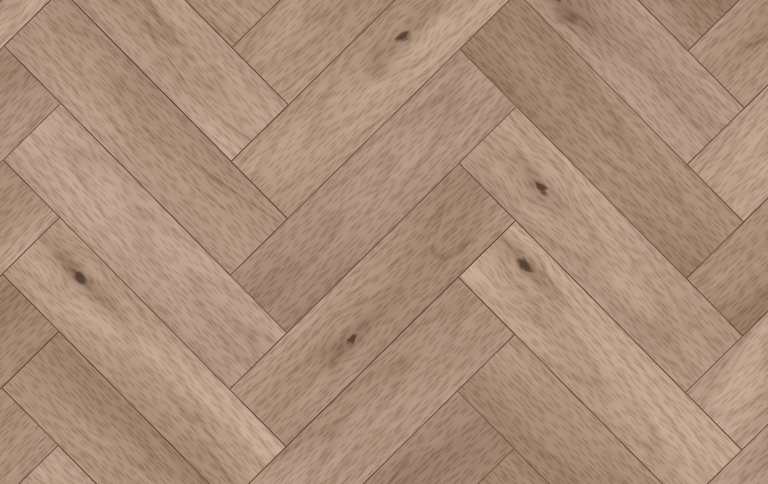
Write a WebGL 1 fragment shader that draws this texture.

```glsl
precision highp float;
uniform vec2 u_resolution;

// Layout, in canvas widths; plank sizes in plank widths
const float HALF_STEP = 0.0742;                // half the vertical repeat
const vec2 PLANK_CENTER = vec2(0.4862, 0.3816); // middle of a rising plank
const float TILT = 0.007;
const float PLANK_LENGTH = 4.0;
const float SEAM_HALF_WIDTH = 0.0075;

// Colours
const vec3 WOOD_DARK = vec3(0.50, 0.387, 0.303);
const vec3 WOOD_LIGHT = vec3(0.79, 0.68, 0.60);
const vec3 KNOT_COLOR = vec3(0.30, 0.225, 0.18);
const vec3 SEAM_COLOR = vec3(0.36, 0.265, 0.20);

// Strength of each variation
const float BASE_TONE = 0.65;
const float PLANK_VARIATION = 0.32;
const float CLOUD_STRENGTH = 0.11;
const float FIGURE_STRENGTH = 0.10;
const float FIBRE_STRENGTH = 0.045;
const float RING_STRENGTH = 0.15;
const float PORE_STRENGTH = 0.22;
const float VEIN_STRENGTH = 0.26;
const float KNOT_CHANCE = 0.62;

float hash(vec2 p) {
  return fract(sin(dot(p, vec2(12.99, 78.23))) * 4375.85);
}

// Smooth noise from warped, rotated sines
float layeredSines(vec2 p) {
  float sum = 0.0;
  float amp = 1.0;
  for (int i = 0; i < 4; i++) {
    p += 0.7 * sin(p.yx * 1.3 + float(i) * 2.1);
    sum += amp * sin(p.x) * sin(p.y + 1.0);
    p = mat2(0.86, 0.51, -0.51, 0.86) * p * 1.85;
    amp *= 0.5;
  }
  return sum;
}

// Distance to the nearest scattered point
float cellular(vec2 p) {
  vec2 cell = floor(p);
  float nearest = 1.0;
  for (int y = -1; y <= 1; y++) {
    for (int x = -1; x <= 1; x++) {
      vec2 c = cell + vec2(float(x), float(y));
      vec2 point = c + vec2(hash(c), hash(c + 17.3));
      nearest = min(nearest, length(point - p));
    }
  }
  return nearest;
}

// Herringbone: xy = position along and across the plank, zw = plank id
vec4 herringbone(vec2 q) {
  float period = 2.0 * PLANK_LENGTH;
  float row = floor(q.y);
  float along = mod(q.x - row, period);
  if (along < PLANK_LENGTH)
    return vec4(along, fract(q.y), row, floor((q.x - row) / period));
  float column = floor(q.x);
  float start = q.y - column - 1.0;
  return vec4(mod(start, period), fract(q.x), column + 40.5, floor(start / period));
}

vec3 plankColor(vec2 local, vec2 id) {
  float seed = hash(id);
  float seed2 = hash(id + 5.7);
  float seed3 = hash(id + 11.9);

  // Knot position; the grain bends around it
  float hasKnot = step(seed3, KNOT_CHANCE);
  vec2 knot = local - vec2(mix(0.4, PLANK_LENGTH - 0.4, seed2), mix(0.25, 0.75, seed));
  vec2 grain = local;
  grain.y -= hasKnot * 0.6 * knot.y * exp(-9.0 * dot(knot, knot));
  vec2 offset = vec2(seed, seed2) * 40.0;

  // Soft clouds, long figure and fine fibres
  float cloud = layeredSines(local * vec2(0.8, 1.6) + offset.yx);
  float figure = layeredSines(grain * vec2(0.4, 3.4) + offset);
  float fibre = layeredSines(grain * vec2(0.9, 30.0) + offset.yx);

  // Arched growth rings, drawn as thin lines
  float bow = grain.y - mix(0.3, 0.7, seed3);
  float arch = 2.2 * bow * bow + (seed < 0.5 ? 0.22 : -0.22) * grain.x;
  float ring = pow(0.5 + 0.5 * sin(26.0 * arch + 1.4 * figure), 4.0);
  ring *= smoothstep(-0.5, 0.6, cloud + seed2 - 0.5);

  // Short pores and sparse dark veins
  float pores = 1.0 - smoothstep(0.1, 0.5, cellular(grain * vec2(5.0, 25.0) + offset));
  float vein = abs(layeredSines(grain * vec2(0.3, 2.0) + offset.yx + 9.0));
  vein = (1.0 - smoothstep(0.0, 0.09, vein)) * smoothstep(0.15, 0.9, -cloud);

  float tone = BASE_TONE + PLANK_VARIATION * (seed2 - 0.5);
  tone += CLOUD_STRENGTH * cloud + FIGURE_STRENGTH * figure + FIBRE_STRENGTH * fibre;
  tone -= RING_STRENGTH * ring + PORE_STRENGTH * pores + VEIN_STRENGTH * vein;

  // Dark mineral streak around the knot
  float streak = exp(-2.0 * knot.x * knot.x - 70.0 * knot.y * knot.y);
  tone -= hasKnot * 0.34 * streak * (0.8 + 0.6 * figure);
  vec3 color = mix(WOOD_DARK, WOOD_LIGHT, clamp(tone, -0.2, 1.15));
  color += (seed - 0.5) * vec3(0.006, 0.0, -0.012);

  // Ragged knot core
  float radius = length(knot * vec2(0.5, 1.0)) + 0.02 * layeredSines(knot * vec2(14.0, 26.0) + offset);
  float size = mix(0.035, 0.09, seed);
  float core = 1.0 - smoothstep(size * 0.2, size, radius);
  return mix(color, KNOT_COLOR, hasKnot * core * 0.85);
}

void main() {
  vec2 p = gl_FragCoord.xy / u_resolution.x - PLANK_CENTER;
  p += TILT * vec2(-p.y, p.x);
  vec2 q = vec2(p.x + p.y, p.y - p.x) / (2.0 * HALF_STEP);
  q += 0.5 * vec2(PLANK_LENGTH, 1.0);
  vec4 plank = herringbone(q);
  vec3 color = plankColor(plank.xy, plank.zw);

  // Seams
  vec2 inset = min(plank.xy, vec2(PLANK_LENGTH, 1.0) - plank.xy);
  float edge = min(inset.x, inset.y);
  float pixel = 0.7071 / (HALF_STEP * u_resolution.x);
  float seam = 1.0 - smoothstep(SEAM_HALF_WIDTH - 0.5 * pixel, SEAM_HALF_WIDTH + 0.5 * pixel, edge);
  color = mix(color, SEAM_COLOR, seam * mix(0.55, 0.95, hash(plank.zw + 3.1)));
  gl_FragColor = vec4(color, 1.0);
}
```
